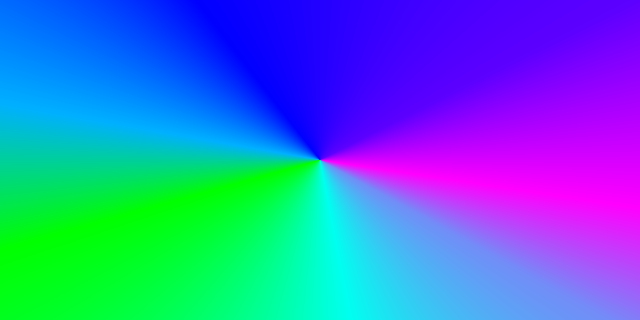
This background is drawn by a WebGL 2 fragment shader. Its source:

```glsl
#version 300 es
precision highp float;
// A conic sweep of neon blue, magenta, cyan and green around the canvas centre.

uniform vec2 u_resolution;
out vec4 fragColor;

// Linear blend towards the next colour between two angles in degrees.
vec3 sweep(vec3 current, vec3 next, float from, float to, float angle) {
    return mix(current, next, clamp((angle - from) / (to - from), 0.0, 1.0));
}

void main() {
    vec2 p = (gl_FragCoord.xy - 0.5 * u_resolution) / u_resolution.y;
    p.y += 1e-5; // keeps atan defined at the exact centre

    // Clockwise angle from the top, turned so that zero lies on the blue ray.
    float angle = mod(degrees(atan(p.x, p.y)) + 38.0, 360.0);

    vec3 blue = vec3(0.0, 0.0, 1.0);
    vec3 color = blue;
    color = sweep(color, vec3(0.36, 0.0, 1.0), 0.0, 101.0, angle);     // violet
    color = sweep(color, vec3(1.0, 0.0, 1.0), 101.0, 136.6, angle);    // magenta
    color = sweep(color, vec3(0.45, 0.55, 0.97), 136.6, 157.0, angle); // periwinkle
    color = sweep(color, vec3(0.0, 1.0, 0.94), 157.0, 207.0, angle);   // cyan
    color = sweep(color, vec3(0.0, 1.0, 0.0), 207.0, 292.3, angle);    // green
    color = sweep(color, vec3(0.0, 0.69, 1.0), 292.3, 318.0, angle);   // sky
    color = sweep(color, blue, 318.0, 360.0, angle);

    fragColor = vec4(color, 1.0);
}
```
